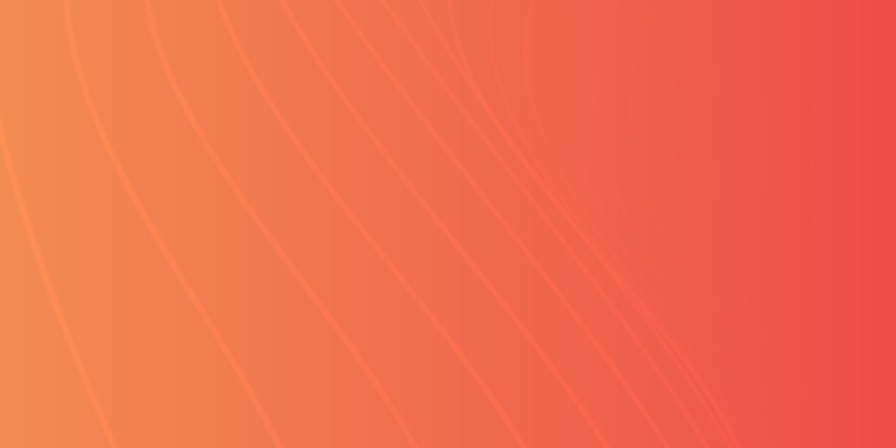
This background is drawn by a Shadertoy shader. Its source:

```glsl
// Cubic through four values placed at s = 0, 1/3, 2/3 and 1
float cubicThrough(vec4 knots, float s) {
    float t = 3.0 * s;
    float a = t - 1.0, b = t - 2.0, c = t - 3.0;
    return dot(knots, vec4(-a * b * c / 6.0, t * b * c / 2.0, -t * a * c / 2.0, t * a * b / 6.0));
}

// Horizontal positions of one strand, from the top edge to the bottom edge
vec4 strandKnots(float index) {
    float u = max(8.0 - index, 0.0);  // strands left of the fold
    float w = max(index - 8.0, 0.0);  // strands right of the fold
    vec4 fold = vec4(1.003, 1.148, 1.419, 1.646);
    vec4 leftOffset = u * vec4(0.055 + 0.0096 * u,
                               -0.037 + u * (0.0331 - 0.00134 * u),
                               -0.0104 + 0.0216 * u,
                               u * (0.0146 + 0.00089 * u));
    vec4 rightOffset = w * vec4(0.094, 0.029 + 0.005 * w, 0.0051 * w, 0.0029 * w);
    return fold - leftOffset + rightOffset;
}

// Soft coverage of a strand, using distance across its slope
float strand(vec2 p, float index) {
    vec4 knots = strandKnots(index);
    float depth = 1.0 - p.y;
    float x = cubicThrough(knots, depth);
    float slope = (cubicThrough(knots, depth + 0.01) - x) / 0.01;
    float dist = abs(p.x - x) / sqrt(1.0 + slope * slope);
    float halfWidth = mix(0.011, 0.007, clamp(index / 8.0, 0.0, 1.0));
    float pixel = 1.0 / iResolution.y;
    return 1.0 - smoothstep(0.2 * halfWidth, halfWidth + 0.5 * pixel, dist);
}

void mainImage(out vec4 fragColor, in vec2 fragCoord) {
    vec2 uv = fragCoord / iResolution.xy;
    vec2 p = vec2(2.0 * uv.x, uv.y);

    // Orange to red backdrop
    vec3 color = mix(vec3(0.953, 0.548, 0.322), vec3(0.933, 0.302, 0.288), uv.x);

    // Folded sheaf of strands, fading to the right of the fold
    float glow = 0.0;
    for (int i = 0; i < 19; i++) {
        float index = float(i);
        float fade = mix(1.0, 0.7, smoothstep(3.0, 8.0, index));
        fade *= exp(-0.4 * max(index - 8.0, 0.0));
        glow = mix(glow, 1.0, 0.7 * fade * strand(p, index));
    }
    color += glow * vec3(0.055, 0.02, 0.012);

    fragColor = vec4(color, 1.0);
}
```
